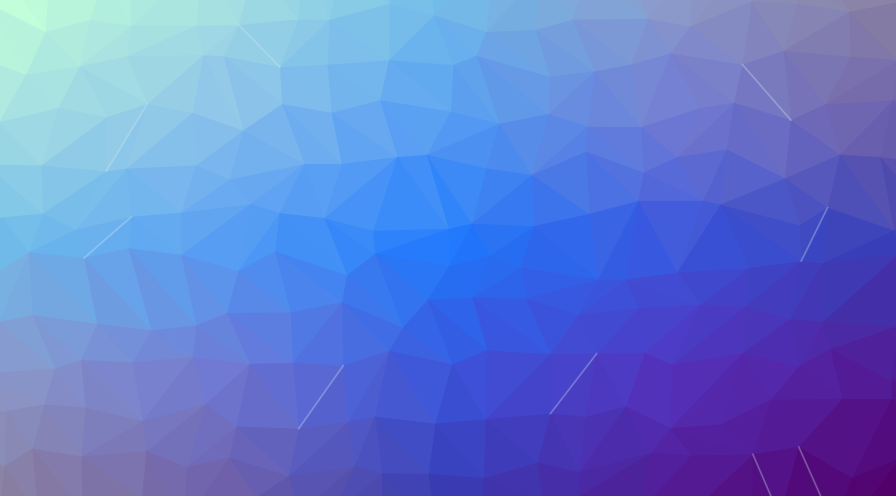
Give the GLSL for this background, as a Shadertoy shader.

```glsl
// Low-poly triangle mesh shaded from mint through blue to deep purple
const float ROWS = 10.0;                  // mesh cells per canvas height
const vec2 MESH_SHIFT = vec2(0.16, 0.34); // lattice offset in cells

vec2 hash2(vec2 p) {
    vec3 q = fract(p.xyx * vec3(0.1031, 0.1030, 0.0973));
    q += dot(q, q.yzx + 33.33);
    return fract((q.xx + q.yz) * q.zy);
}

float cross2(vec2 a, vec2 b) { return a.x * b.y - a.y * b.x; }

// Jittered lattice point
vec2 meshPoint(vec2 id) { return id + (hash2(id + 17.0) - 0.5) * 0.68; }

// Five-stop colour ramp
vec3 ramp(float t) {
    t = clamp(t, 0.0, 1.0) * 4.0;
    vec3 c = mix(vec3(0.76, 1.0, 0.85), vec3(0.54, 0.75, 0.92), min(t, 1.0));
    c = mix(c, vec3(0.12, 0.47, 0.99), clamp(t - 1.0, 0.0, 1.0));
    c = mix(c, vec3(0.33, 0.20, 0.74), clamp(t - 2.0, 0.0, 1.0));
    return mix(c, vec3(0.32, 0.0, 0.41), clamp(t - 3.0, 0.0, 1.0));
}

// Average of a left-to-right ramp and a top-to-bottom ramp
vec3 gradientAt(vec2 meshPos) {
    vec2 uv = (meshPos - MESH_SHIFT) / ROWS;
    uv.x *= iResolution.y / iResolution.x;
    return 0.5 * (ramp(uv.x) + ramp(1.0 - uv.y));
}

// Distance to the line a-b, positive on its left
float edgeSide(vec2 p, vec2 a, vec2 b) {
    return cross2(normalize(b - a), p - a);
}

float segmentDistance(vec2 p, vec2 a, vec2 b) {
    vec2 ab = b - a;
    return length(p - a - ab * clamp(dot(p - a, ab) / dot(ab, ab), 0.0, 1.0));
}

// Flat triangle colour in rgb, premultiplied by its coverage in a
vec4 triangle(vec2 p, vec2 a, vec2 b, vec2 c, float px) {
    float inside = min(min(edgeSide(p, a, b), edgeSide(p, b, c)), edgeSide(p, c, a));
    float cover = clamp(0.5 + inside / px, 0.0, 1.0);
    return cover * vec4(gradientAt((a + b + c) / 3.0), 1.0);
}

void mainImage(out vec4 fragColor, in vec2 fragCoord) {
    float px = ROWS / iResolution.y;
    vec2 p = fragCoord * px + MESH_SHIFT;
    vec4 sum = vec4(0.0);
    float glint = 0.0;

    for (int y = -1; y <= 1; y++)
    for (int x = -1; x <= 1; x++) {
        vec2 id = floor(p) + vec2(x, y);
        vec2 a = meshPoint(id);
        vec2 b = meshPoint(id + vec2(1, 0));
        vec2 c = meshPoint(id + vec2(1, 1));
        vec2 d = meshPoint(id + vec2(0, 1));

        // Split along the diagonal that gives the fuller triangles
        float splitAC = min(cross2(b - a, c - a), cross2(c - a, d - a));
        float splitBD = min(cross2(b - a, d - a), cross2(c - b, d - b));
        if (splitBD > splitAC) {
            vec2 first = a;
            a = b; b = c; c = d; d = first;
        }
        sum += triangle(p, a, b, c, px) + triangle(p, a, c, d, px);

        // A few diagonals carry a pale hairline
        float lit = step(0.94, hash2(id + 71.0).x);
        float line = 1.0 - smoothstep(0.0, 0.012 + px, segmentDistance(p, a, c));
        glint = max(glint, lit * line);
    }

    vec3 color = sum.rgb / max(sum.a, 0.001);
    fragColor = vec4(mix(color, vec3(0.85, 0.9, 0.95), 0.35 * glint), 1.0);
}
```
